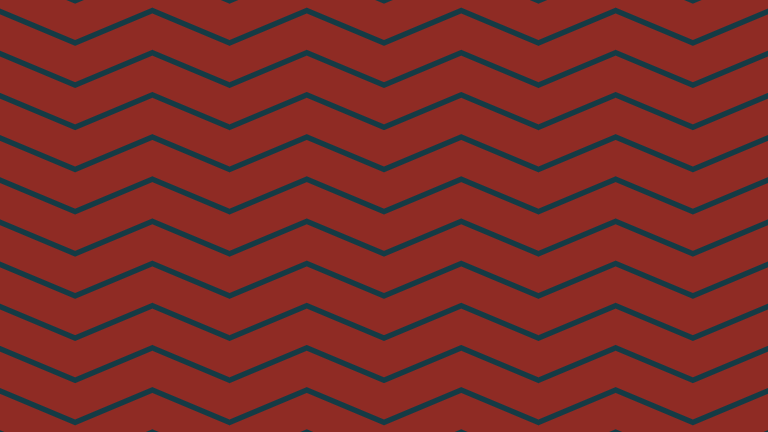
This pattern is drawn by a WebGL 1 fragment shader. Its source:

```glsl
precision highp float;
// Thin dark teal zigzag lines stacked in even rows on a flat brick red ground.

uniform vec2 u_resolution;

// Lengths are fractions of the canvas height, measured from its centre.
const float WAVE_LENGTH = 0.3575;  // valley to valley
const float WAVE_HEIGHT = 0.0750;  // valley to peak
const float ROW_SPACING = 0.0976;  // line to line
const float ROW_OFFSET = 0.0477;   // mid-height of the first line above centre
const float LINE_WIDTH = 0.0125;   // measured across the stroke

const vec3 GROUND_COLOR = vec3(0.560, 0.170, 0.140);
const vec3 LINE_COLOR = vec3(0.080, 0.230, 0.270);

// Triangle wave from 0 at whole numbers to 1 halfway between them.
float triangleWave(float x) {
    return 2.0 * abs(fract(x + 0.5) - 0.5);
}

// Distance to the nearest zigzag line, with mitred corners.
float zigzagDistance(vec2 p) {
    float rise = WAVE_HEIGHT * (triangleWave(p.x / WAVE_LENGTH) - 0.5);
    float row = (p.y - ROW_OFFSET - rise) / ROW_SPACING;
    float verticalDistance = abs(fract(row + 0.5) - 0.5) * ROW_SPACING;
    float slope = 2.0 * WAVE_HEIGHT / WAVE_LENGTH;
    return verticalDistance / sqrt(1.0 + slope * slope);
}

void main() {
    float pixel = 1.0 / u_resolution.y;
    vec2 p = (gl_FragCoord.xy - 0.5 * u_resolution) * pixel;

    // Coverage ramps over one pixel at each edge of the stroke.
    float edge = zigzagDistance(p) - 0.5 * LINE_WIDTH;
    float coverage = clamp(0.5 - edge / pixel, 0.0, 1.0);

    gl_FragColor = vec4(mix(GROUND_COLOR, LINE_COLOR, coverage), 1.0);
}
```
